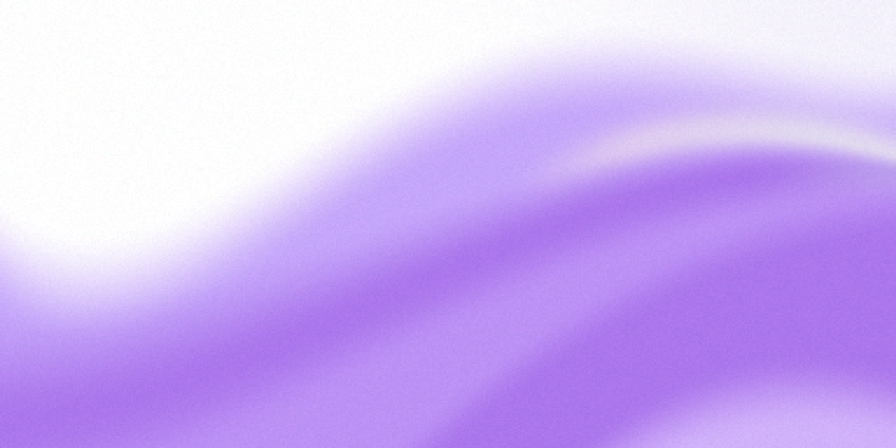
This background is drawn by a WebGL 1 fragment shader. Its source:

```glsl
precision highp float;
// Soft violet silk waves under a white sky, with a pale sheen and fine grain.

uniform vec2 u_resolution;

// Sine-free hash, 0 to 1 per channel
vec3 hash3(vec2 p) {
  vec3 q = fract(p.xyx * vec3(0.1031, 0.103, 0.0973));
  q += dot(q, q.yxz + 33.33);
  return fract((q.xxy + q.yzz) * q.zyx);
}

// Smooth curve through five heights, evenly spaced over x = 0 to 2
float curve(float x, float a, float b, float c, float d, float e) {
  float t = 2.0 * x;
  float d2 = c - 2.0 * b + a;
  float d3 = d - 3.0 * c + 3.0 * b - a;
  float d4 = e - 4.0 * d + 6.0 * c - 4.0 * b + a;
  return a + t * (b - a + (t - 1.0) * (d2 / 2.0 + (t - 2.0) * (d3 / 6.0 + (t - 3.0) * d4 / 24.0)));
}

void main() {
  vec2 uv = gl_FragCoord.xy / u_resolution;
  vec2 p = uv * vec2(2.0, 1.0);

  vec3 lavender = vec3(0.77, 0.65, 0.98);
  vec3 violet = vec3(0.67, 0.465, 0.925);
  vec3 lilac = vec3(0.735, 0.57, 0.96);

  // Sky, cooler toward the right, fading into lavender
  vec3 sky = mix(vec3(0.995), vec3(0.955, 0.945, 0.985), smoothstep(0.9, 2.0, p.x));
  float skyline = p.y - curve(p.x, 0.505, 0.518, 0.79, 0.844, 0.753);
  vec3 color = mix(lavender, sky, smoothstep(mix(-0.22, -0.08, uv.x), mix(0.06, 0.12, uv.x), skyline));

  // Pale sheen arching over the upper fold
  float sheen = p.y - 0.712 + 0.54 * (p.x - 1.667) * (p.x - 1.667);
  vec3 pearl = mix(vec3(0.87, 0.79, 0.94), vec3(0.88, 0.85, 0.94), smoothstep(1.3, 1.9, p.x));
  color = mix(color, pearl, exp(-sheen * sheen / 0.0028) * smoothstep(1.1, 1.45, p.x));

  // Upper fold: dark crest, fading at the right, with lilac below
  float crest = p.y - curve(p.x, 0.05, 0.18, 0.396, 0.576, 0.61);
  float crestShade = 1.0 - smoothstep(0.0, mix(0.28, 0.05, uv.x), crest);
  vec3 crestColor = mix(violet, vec3(0.73, 0.61, 0.93), smoothstep(1.65, 2.0, p.x));
  color = mix(color, crestColor, crestShade);
  color = mix(color, lilac, smoothstep(0.0, mix(0.22, 0.08, uv.x), -crest));

  // Lower fold: wide violet band
  float right = 2.0 - p.x;
  float fold = p.y - 0.466 + 0.11 * right + 0.367 * right * right;
  color = mix(color, violet, 1.0 - smoothstep(0.0, 0.13, fold));

  // Light swell at the lower right
  float swell = 0.16 - 0.79 * (p.x - 1.8) * (p.x - 1.8) - p.y;
  color = mix(color, vec3(0.815, 0.695, 0.98), smoothstep(-0.06, 0.12, swell));

  // Film grain on a grid fixed to the canvas
  vec3 grain = hash3(floor(p * 256.0)) - 0.5;
  color += 0.035 * mix(vec3(grain.x), grain, 0.6);

  gl_FragColor = vec4(clamp(color, 0.0, 1.0), 1.0);
}
```
